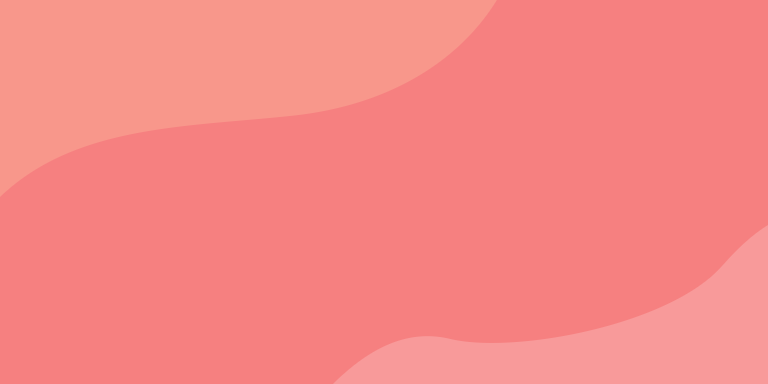
Give the GLSL for this background, as a Shadertoy shader.

```glsl
// Coral background with a peach wave at the upper left and a pink wave at the lower right.

vec2 bezier(vec2 a, vec2 b, vec2 c, vec2 d, float t) {
    float s = 1.0 - t;
    return s * s * s * a + 3.0 * s * s * t * b + 3.0 * s * t * t * c + t * t * t * d;
}

// Approximate signed distance to a cubic that runs left to right; positive above it.
float heightAbove(vec2 p, vec2 a, vec2 b, vec2 c, vec2 d) {
    // Bisect for the parameter below p, reaching slightly past both ends
    float lo = -0.1, hi = 1.1;
    for (int i = 0; i < 18; i++) {
        float mid = 0.5 * (lo + hi);
        if (bezier(a, b, c, d, mid).x < p.x) lo = mid;
        else hi = mid;
    }
    float t = 0.5 * (lo + hi), s = 1.0 - t;
    vec2 tangent = normalize(s * s * (b - a) + 2.0 * s * t * (c - b) + t * t * (d - c));
    vec2 offset = p - bezier(a, b, c, d, t);
    return tangent.x * offset.y - tangent.y * offset.x;
}

float upperWave(vec2 p) {
    vec2 joint = vec2(0.755, 0.698);
    if (p.x < joint.x)
        return heightAbove(p, vec2(0.0, 0.487), vec2(0.195, 0.674), vec2(0.482, 0.669), joint);
    return heightAbove(p, joint, vec2(1.016, 0.724), vec2(1.198, 0.844), vec2(1.294, 1.0));
}

float lowerWave(vec2 p) {
    vec2 dip = vec2(1.174, 0.117), rise = vec2(1.880, 0.307);
    if (p.x < dip.x)
        return heightAbove(p, vec2(0.867, 0.0), vec2(0.977, 0.109), vec2(1.076, 0.141), dip);
    if (p.x < rise.x)
        return heightAbove(p, dip, vec2(1.341, 0.078), vec2(1.745, 0.154), rise);
    return heightAbove(p, rise, vec2(1.922, 0.354), vec2(1.958, 0.388), vec2(2.0, 0.414));
}

void mainImage(out vec4 fragColor, in vec2 fragCoord) {
    // Canvas spans 2 by 1 units
    vec2 p = fragCoord / iResolution.xy * vec2(2.0, 1.0);
    float pixel = 1.0 / iResolution.y;

    vec3 coral = vec3(0.965, 0.502, 0.502);
    vec3 peach = vec3(0.973, 0.592, 0.545);
    vec3 pink = vec3(0.973, 0.604, 0.604);

    // Waves over the flat base, with edges one pixel wide
    vec3 color = mix(coral, peach, clamp(0.5 + upperWave(p) / pixel, 0.0, 1.0));
    color = mix(color, pink, clamp(0.5 - lowerWave(p) / pixel, 0.0, 1.0));
    fragColor = vec4(color, 1.0);
}
```
